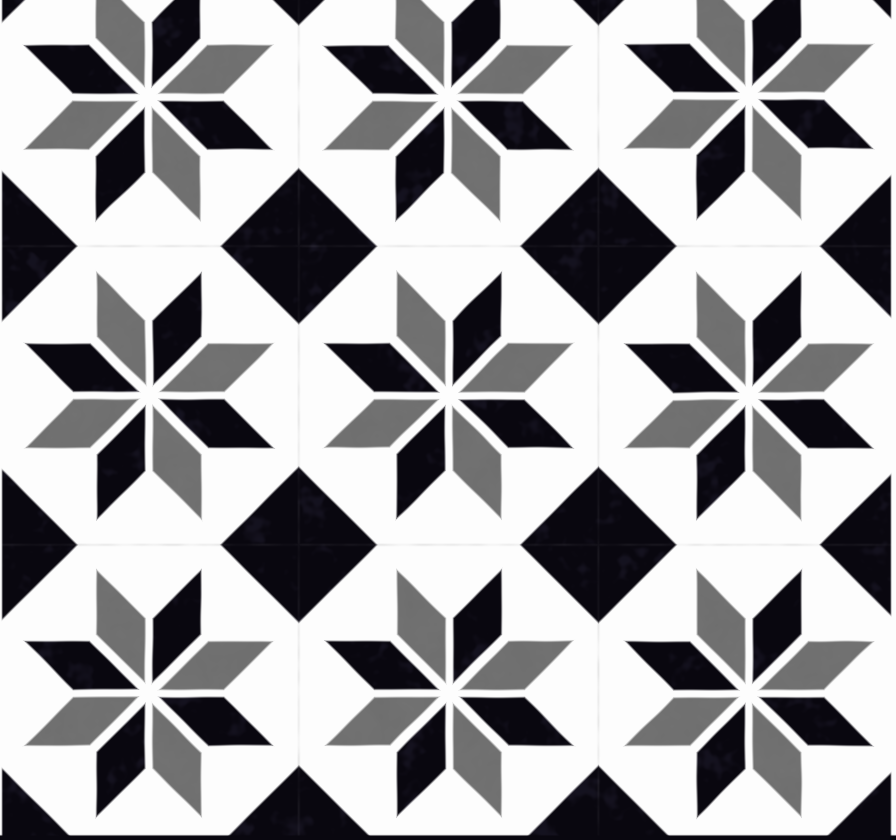
This pattern is drawn by a Shadertoy shader. Its source:

```glsl
// Cement tiles: eight-petal stars in two inks, dark corner diamonds and faint worn seams.

// Layout, in canvas heights
const vec2 TILE = vec2(0.3567, 0.3556);
const vec2 ORIGIN = vec2(-0.001, -0.0042);
const float BOTTOM_BAND = 0.0055;
const float SIDE_MARGIN = 0.0025;
const float RIGHT_MARGIN = 0.006;

// Shape, in tile widths
const vec2 PETAL_SIDE = vec2(0.0130, 0.1740);   // near and far edge beside an axis
const vec2 PETAL_SLANT = vec2(0.0240, 0.2380);  // near and far edge beside a diagonal
const float DIAMOND_RADIUS = 0.260;
const float SEAM_HALF_WIDTH = 0.003;
const float SOFTNESS = 0.005;

// Wear
const float STAR_SHIFT = 0.003;
const float EDGE_WOBBLE = 0.004;
const float SEAM_WEAR = 0.10;

const vec3 WHITE = vec3(0.992);
const vec3 GREY = vec3(0.44);
const vec3 BLACK = vec3(0.035, 0.027, 0.058);
const vec3 BLACK_WORN = vec3(0.08, 0.07, 0.12);

vec2 hash2(vec2 p) {
    vec3 q = fract(p.xyx * vec3(0.1031, 0.1030, 0.0973));
    q += dot(q, q.yzx + 33.33);
    return fract((q.xx + q.yz) * q.zy) * 2.0 - 1.0;
}

float gradientNoise(vec2 p) {
    vec2 i = floor(p), f = fract(p);
    vec2 u = f * f * f * (f * (f * 6.0 - 15.0) + 10.0);
    float a = dot(hash2(i), f);
    float b = dot(hash2(i + vec2(1, 0)), f - vec2(1, 0));
    float c = dot(hash2(i + vec2(0, 1)), f - vec2(0, 1));
    float d = dot(hash2(i + vec2(1, 1)), f - vec2(1, 1));
    return mix(mix(a, b, u.x), mix(c, d, u.x), u.y);
}

// Signed distance from x to the interval between range.x and range.y
float bandDistance(float x, vec2 range) {
    return max(range.x - x, x - range.y);
}

// All eight petals, folded into one octant
float starDistance(vec2 p) {
    vec2 a = abs(p);
    float side = min(a.x, a.y);
    float slant = max(a.x, a.y) - side;
    return max(bandDistance(side, PETAL_SIDE),
               bandDistance(slant, PETAL_SLANT) * 0.7071);
}

float diamondDistance(vec2 p) {
    vec2 fromCorner = 0.5 - abs(p);
    return (fromCorner.x + fromCorner.y - DIAMOND_RADIUS) * 0.7071;
}

float coverage(float distance, float blur) {
    return 1.0 - smoothstep(-blur, blur, distance);
}

void mainImage(out vec4 fragColor, in vec2 fragCoord) {
    vec2 uv = fragCoord / iResolution.y;
    vec2 grid = (uv - ORIGIN) / TILE;
    vec2 cell = floor(grid);
    vec2 p = fract(grid) - 0.5;
    float pixel = 1.0 / (iResolution.y * TILE.y);
    float blur = max(SOFTNESS, pixel);

    // Hand-made irregularity, different in every tile
    vec2 wobble = EDGE_WOBBLE * vec2(gradientNoise(grid * 7.0 + 11.0),
                                    gradientNoise(grid * 7.0 + 47.0));
    vec2 starPoint = p + wobble + STAR_SHIFT * hash2(cell + 5.0);

    // Inks: mottled black and nearly even grey
    float mottle = gradientNoise(grid * 9.0) + 0.6 * gradientNoise(grid * 31.0);
    vec3 black = mix(BLACK, BLACK_WORN, smoothstep(0.1, 0.55, mottle));
    vec3 grey = GREY + 0.012 * mottle;

    // Petals alternate around the centre
    bool upright = abs(starPoint.x) < abs(starPoint.y);
    bool mirrored = starPoint.x * starPoint.y < 0.0;
    vec3 petalInk = upright != mirrored ? black : grey;
    vec3 color = mix(WHITE, petalInk, coverage(starDistance(starPoint), blur));

    // Corner diamonds continue across the seams
    float diamond = coverage(diamondDistance(p + wobble * 0.5), blur);
    color = mix(color, black, diamond);

    // Seams darken the white, lighten the black and fade in places
    float seamDistance = 0.5 - max(abs(p.x), abs(p.y)) - SEAM_HALF_WIDTH;
    float fade = smoothstep(-0.35, 0.35, gradientNoise(grid * 13.0 + 80.0));
    float seam = coverage(seamDistance, blur) * mix(0.35, 1.0, fade);
    color += seam * SEAM_WEAR * mix(-1.0, 0.7, diamond);

    // Pale side margins and dark lower band
    float edge = max(0.0015, 1.0 / iResolution.y);
    float right = iResolution.x / iResolution.y - uv.x;
    float margin = max(coverage(uv.x - SIDE_MARGIN, edge),
                       coverage(right - RIGHT_MARGIN, edge));
    color = mix(color, WHITE, margin);
    color = mix(color, BLACK, coverage(uv.y - BOTTOM_BAND, edge));

    fragColor = vec4(clamp(color, 0.0, 1.0), 1.0);
}
```
